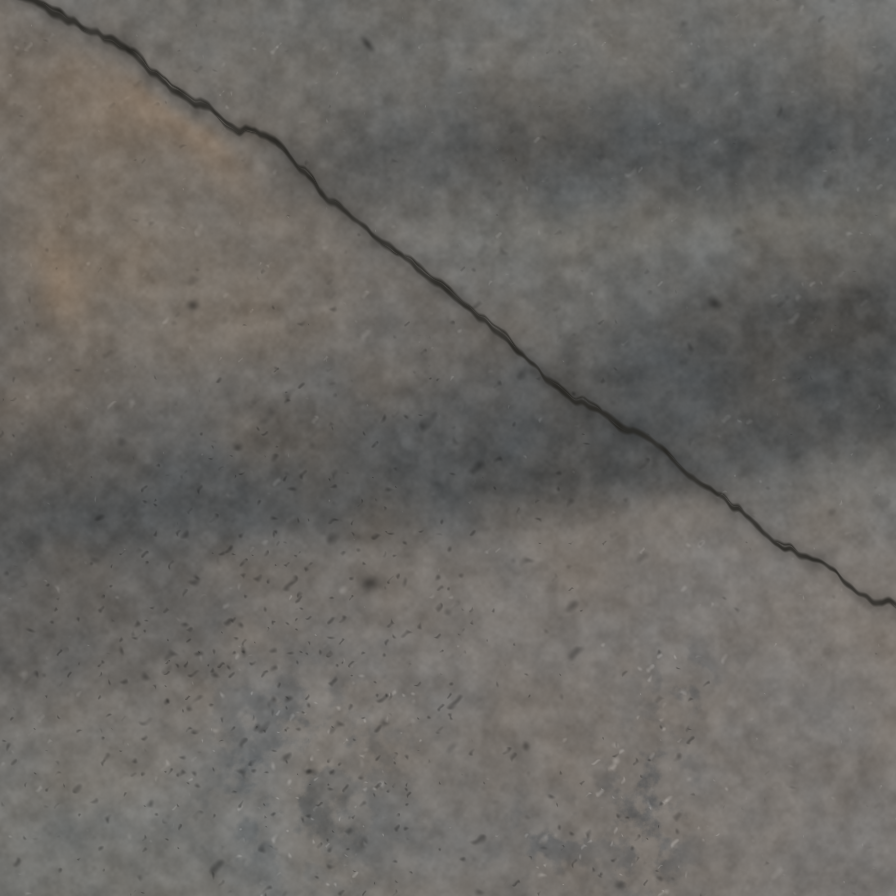
A three.js fragment shader for this texture:

```glsl
// Weathered concrete with soft shadow bands, rusty stains, pits and a diagonal crack.
varying vec2 vUv;

float hash(vec2 p) {
  return fract(sin(dot(p, vec2(127.1, 311.7))) * 43758.5453);
}

float noise(vec2 p) {
  vec2 i = floor(p), f = fract(p);
  f = f * f * (3.0 - 2.0 * f);
  return mix(mix(hash(i), hash(i + vec2(1.0, 0.0)), f.x),
             mix(hash(i + vec2(0.0, 1.0)), hash(i + 1.0), f.x), f.y);
}

float fbm(vec2 p) {
  float sum = 0.0, amp = 0.5;
  for (int i = 0; i < 5; i++) {
    sum += amp * noise(p);
    p = mat2(1.6, 1.2, -1.2, 1.6) * p + 7.3;
    amp *= 0.5;
  }
  return sum;
}

float bump(float x, float center, float width) {
  float d = (x - center) / width;
  return exp(-d * d);
}

// Soft elliptical patch, turned by an angle
float patchAt(vec2 p, vec2 center, vec2 size, float angle) {
  float c = cos(angle), s = sin(angle);
  vec2 d = mat2(c, -s, s, c) * (p - center) / size;
  return exp(-dot(d, d));
}

// Soft ragged dots, one per grid cell, present with the given chance
float specks(vec2 p, float cells, float chance, float seed) {
  vec2 q = p * cells + 0.5 * noise(p * cells * 2.0 + seed);
  vec2 id = floor(q);
  vec2 center = 0.35 + 0.3 * vec2(hash(id + seed), hash(id + seed + 19.0));
  float radius = 0.16 + 0.19 * hash(id + seed + 37.0);
  float present = smoothstep(0.0, 0.08, chance - hash(id + seed + 53.0));
  return present * (1.0 - smoothstep(0.0, radius, length(fract(q) - center)));
}

float crackHeight(float x) {
  float y = 1.021 - 0.695 * x + 0.017 * sin(6.2832 * x);
  y += 0.013 * bump(x, 0.137, 0.025) + 0.017 * bump(x, 0.302, 0.035);
  y -= 0.011 * bump(x, 0.625, 0.035) + 0.012 * bump(x, 0.87, 0.03);
  y += 0.010 * bump(x, 0.72, 0.03) - 0.014 * bump(x, 0.957, 0.025);
  return y + 0.006 * (noise(vec2(x * 50.0, 2.0)) - 0.5)
           + 0.006 * (noise(vec2(x * 120.0, 9.0)) - 0.5);
}

void main() {
  vec2 p = vUv;
  float cloud = fbm(p * 5.0) - 0.48;
  vec2 w = p + 0.03 * vec2(cloud, fbm(p * 6.0 + 11.0) - 0.48);
  float gap = (p.y - crackHeight(p.x)) * 0.82;

  // Base tones: grey slab above, brown slab to the left, pale floor below
  vec3 col = mix(vec3(0.43, 0.413, 0.393), vec3(0.435, 0.432, 0.42), smoothstep(-0.05, 0.08, gap));
  col = mix(col, vec3(0.472, 0.453, 0.434), 1.0 - smoothstep(0.25, 0.45, w.y - 0.08 * w.x));
  col = mix(col, vec3(0.46, 0.463, 0.45), 0.8 * patchAt(w, vec2(0.05, 0.02), vec2(0.4, 0.2), 0.0));
  col = mix(col, vec3(0.47, 0.433, 0.39), 0.75 * patchAt(w, vec2(0.13, 0.74), vec2(0.26, 0.16), -0.4));

  // Rusty stains
  float rust = 0.8 * patchAt(w, vec2(0.215, 0.85), vec2(0.11, 0.028), -0.65);
  rust += 0.4 * patchAt(w, vec2(0.1, 0.885), vec2(0.08, 0.05), -0.4);
  rust += 0.6 * patchAt(w, vec2(0.065, 0.69), vec2(0.03, 0.055), 0.3);
  rust += 0.4 * patchAt(w, vec2(0.0, 0.54), vec2(0.08, 0.06), 0.3);
  col += rust * (1.0 - smoothstep(-0.03, -0.005, gap)) * vec3(0.075, 0.033, -0.005);

  // Shadow bands: a long one with a firmer lower edge, and others on the right
  float ridge = w.y - (0.415 + 0.02 * w.x + 0.095 * w.x * w.x);
  float spread = ridge < 0.0 ? mix(0.055, 0.032, w.x) : 0.115;
  float shade = 0.9 * exp(-ridge * ridge / (spread * spread));
  shade += 0.8 * bump(w.y, 0.8 + 0.05 * w.x, 0.065) * smoothstep(0.22, 0.43, w.x);
  shade += 0.8 * patchAt(w, vec2(0.98, 0.65), vec2(0.38, 0.075), 0.16);
  shade += 0.35 * patchAt(w, vec2(0.82, 0.57), vec2(0.18, 0.07), 0.2);
  shade += 0.6 * patchAt(w, vec2(0.02, 0.28), vec2(0.33, 0.075), 0.1);
  col = mix(col, vec3(0.305, 0.31, 0.31), min(shade, 1.0) * 0.9);
  col += vec3(0.03, 0.026, 0.018) * bump(w.y, 0.73 + 0.03 * w.x, 0.035) * smoothstep(0.4, 0.6, w.x);

  // Blue-grey worn patches near the bottom
  float worn = patchAt(w, vec2(0.72, 0.09), vec2(0.05, 0.1), 0.0);
  worn += 0.7 * patchAt(w, vec2(0.61, 0.06), vec2(0.05), 0.0);
  worn += 0.7 * patchAt(w, vec2(0.34, 0.14), vec2(0.12, 0.13), 0.0);
  worn += 0.6 * patchAt(w, vec2(0.77, 0.24), vec2(0.04, 0.05), 0.0);
  col -= vec3(0.11, 0.09, 0.07) * worn * smoothstep(0.4, 0.62, fbm(p * 40.0));

  // Mottling, warm and cool tints, and grain
  col += 0.07 * cloud + 0.13 * (fbm(p * 55.0) - 0.48) + 0.025 * (noise(p * 200.0) - 0.5);
  col += vec3(0.03, 0.0, -0.03) * (fbm(p * 14.0 + 31.0) - 0.48);

  // Pits and pale chips, denser in the worn lower left
  float rough = patchAt(p, vec2(0.33, 0.27), vec2(0.28, 0.25), 0.5) + 0.6 * worn;
  for (int i = 0; i < 3; i++) {
    float k = float(i);
    col *= 1.0 - 0.25 * specks(p, 38.0 + 22.0 * k, 0.04 + 0.18 * rough, 5.0 + 13.0 * k);
    col += 0.1 * specks(p, 50.0 + 22.0 * k, 0.05 + 0.14 * worn, 71.0 + 17.0 * k);
  }
  float pit = patchAt(p, vec2(0.215, 0.659), vec2(0.006), 0.0) + patchAt(p, vec2(0.797, 0.662), vec2(0.009, 0.006), -0.7);
  pit += patchAt(p, vec2(0.413, 0.349), vec2(0.011, 0.008), 0.2) + patchAt(p, vec2(0.41, 0.951), vec2(0.01, 0.004), -0.9);
  col *= 1.0 - 0.36 * pit;

  // Crack: two uneven strands that part and rejoin, in a faint halo
  float strand = abs(gap - 0.009 * (noise(p.xx * 32.0) - 0.4)) + 0.0012;
  float side = min(abs(gap), strand);
  float halfWidth = mix(0.0034, 0.0022, p.x) * (0.4 + 1.1 * noise(p * 75.0));
  col *= 1.0 - 0.18 * bump(gap, -0.001, 0.009);
  float core = 1.0 - smoothstep(halfWidth * 0.2, halfWidth + 0.0018, side);
  col = mix(col, vec3(0.15, 0.145, 0.13), core * (0.6 + 0.35 * noise(p * 90.0)));

  gl_FragColor = vec4(col, 1.0);
}
```
